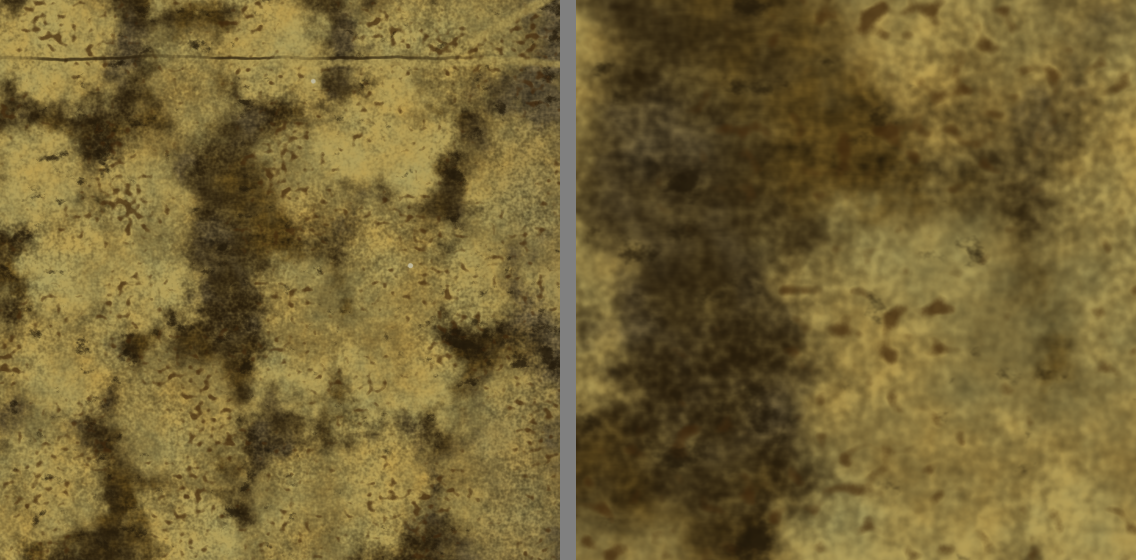
Left, the full canvas; right, a detail of the centre.
This texture is drawn by a Shadertoy shader. Its source:

```glsl
// Lichen-crusted old wood: soft ragged ochre patches over dark, stained ground.
// Jittered cells place the patches; gradient noise frays the edges and adds
// grain and specks; a split seam runs across the top.

#define PATCH_GRID 5.0
#define EDGE_SOFTNESS 0.14
#define EDGE_FRAY 0.27
#define GRAIN_AMOUNT 0.27
#define SPECK_AMOUNT 0.72
#define SEAM_HEIGHT 0.897
#define SHADOW_COLOR vec3(0.17, 0.125, 0.05)
#define OCHRE_COLOR vec3(0.47, 0.40, 0.21)
#define STRAW_COLOR vec3(0.70, 0.62, 0.345)
#define RUST_COLOR vec3(0.25, 0.155, 0.05)
#define SLATE_COLOR vec3(0.37, 0.325, 0.22)
#define AMBER_COLOR vec3(0.35, 0.265, 0.09)

vec2 hash2(vec2 p) {
    vec3 q = fract(vec3(p.xyx) * vec3(0.1031, 0.1030, 0.0973));
    q += dot(q, q.yzx + 33.33);
    return fract((q.xx + q.yz) * q.zy);
}

float cornerSlope(vec2 cell, vec2 offset) {
    float angle = 6.2832 * hash2(cell).x;
    return dot(vec2(cos(angle), sin(angle)), offset);
}

float gradientNoise(vec2 p) {
    vec2 i = floor(p), f = fract(p), e = vec2(1.0, 0.0);
    vec2 u = f * f * f * (f * (f * 6.0 - 15.0) + 10.0);
    float low = mix(cornerSlope(i, f), cornerSlope(i + e, f - e), u.x);
    float high = mix(cornerSlope(i + e.yx, f - e.yx), cornerSlope(i + 1.0, f - 1.0), u.x);
    return 1.4 * mix(low, high, u.y);
}

float fbm(vec2 p) {
    float sum = 0.0, amplitude = 0.6;
    for (int i = 0; i < 5; i++) {
        sum += amplitude * gradientNoise(p);
        p = mat2(1.6, 1.2, -1.2, 1.6) * p + 17.3;
        amplitude *= 0.56;
    }
    return sum;
}

// Returns the lichen tone in x and its cover in y
vec2 lichen(vec2 p) {
    vec2 g = p * PATCH_GRID + 0.22 * vec2(fbm(p * 5.0 + 3.0), fbm(p * 5.0 + 41.0));
    float fray = EDGE_FRAY * fbm(p * 17.0 + 9.0);
    vec2 result = vec2(0.0);
    for (int y = -1; y <= 1; y++) {
        for (int x = -1; x <= 1; x++) {
            vec2 cell = floor(g) + vec2(x, y);
            vec2 jitter = hash2(cell + 12.0), kind = hash2(cell + 71.0);
            vec2 d = g - cell - mix(vec2(0.2), vec2(0.8), jitter);
            d *= mix(vec2(1.16, 0.86), vec2(0.92, 1.08), kind.x);
            float edge = length(d) - mix(0.44, 0.61, kind.y) + fray;
            float cover = smoothstep(EDGE_SOFTNESS, -EDGE_SOFTNESS, edge);
            float tone = mix(0.66, 0.93, kind.x) - 0.18 * smoothstep(-0.26, 0.04, edge);
            result = mix(result, vec2(tone, 1.0), cover);
        }
    }
    result.x /= max(result.y, 0.001);
    return result;
}

float segmentDistance(vec2 p, vec2 a, vec2 b) {
    vec2 pa = p - a, ba = b - a;
    return length(pa - ba * clamp(dot(pa, ba) / dot(ba, ba), 0.0, 1.0));
}

vec3 toneRamp(float t) {
    vec3 c = mix(SHADOW_COLOR, OCHRE_COLOR, smoothstep(-0.1, 0.6, t));
    return mix(c, STRAW_COLOR, smoothstep(0.46, 1.02, t)) * (1.0 + 0.6 * clamp(t, -0.6, 0.0));
}

void mainImage(out vec4 fragColor, in vec2 fragCoord) {
    vec2 p = fragCoord / iResolution.y;
    float broad = fbm(p * 4.0 + 25.0);
    float grain = fbm(p * 38.0);
    float fine = gradientNoise(p * 118.0 + 5.0) + 0.8 * gradientNoise(p.yx * 203.0 + 31.0);
    float roughness = 0.75 + 0.6 * smoothstep(-0.3, 0.4, fbm(p * 8.0 + 140.0));
    float relief = GRAIN_AMOUNT * roughness * (0.75 * grain + 0.55 * fine);

    // Dark ground with sideways wood grain, amber in places, greyer to the right
    float streak = fbm(p * vec2(9.0, 48.0) + 60.0);
    float pale = smoothstep(0.76, 0.96, p.x + 0.2 * broad);
    float groundTone = 0.10 + 0.22 * broad + 0.16 * streak + 0.12 * pale;
    vec3 ground = toneRamp(groundTone + 0.8 * relief);
    float tint = fbm(p * 5.0 + 80.0);
    float shade = 1.0 + 1.6 * relief + 0.4 * streak;
    ground = mix(ground, AMBER_COLOR * shade, 0.65 * smoothstep(0.0, -0.35, tint));
    float slate = max(0.85 * pale, 0.6 * smoothstep(0.0, 0.4, tint));
    ground = mix(ground, SLATE_COLOR * shade, slate);

    // Lichen crust with mottled tone and faint green or orange drift
    vec2 crust = lichen(p);
    float mottle = 0.18 * fbm(p * 11.0 + 33.0);
    vec3 color = toneRamp(crust.x + mottle + relief);
    float drift = fbm(p * 9.0 + 52.0) + 0.5 * grain;
    color *= 1.0 + drift * vec3(0.06, -0.01, -0.13);
    color = mix(ground, color, crust.y * mix(1.0, 0.75, pale));

    // Small soft rusty specks gathered in clusters, and a few dark stains
    float cluster = 0.75 * fbm(p * 7.0 + 14.0);
    float speck = 0.75 * gradientNoise(p * vec2(72.0, 84.0) + 7.0) + 0.4 * grain + cluster;
    color = mix(color, RUST_COLOR, SPECK_AMOUNT * smoothstep(0.28, 0.80, speck));
    float stain = fbm(p * vec2(24.0, 30.0) + 110.0) - 0.5 * broad - 0.3 * (crust.y - 0.5);
    color = mix(color, SHADOW_COLOR * 0.75, 0.75 * smoothstep(0.30, 0.72, stain));

    // Split seam with a pale stem forking to the upper right
    vec2 s = p + 0.009 * vec2(0.0, fbm(p * 6.0));
    float seam = abs(s.y - SEAM_HEIGHT);
    float stem = segmentDistance(s, vec2(0.80, SEAM_HEIGHT), vec2(0.99, 1.01));
    float worn = smoothstep(-0.5, 0.2, gradientNoise(p * vec2(9.0, 3.0)));
    float rim = smoothstep(0.010, 0.002, abs(s.y - SEAM_HEIGHT + 0.010));
    rim = max(rim * smoothstep(0.35, 0.6, p.x), smoothstep(0.012, 0.003, stem));
    color = mix(color, toneRamp(0.82 + relief), 0.7 * rim);
    float darkness = 0.75 * mix(0.35, 1.0, worn) * smoothstep(1.0, 0.6, p.x);
    color = mix(color, SHADOW_COLOR, darkness * smoothstep(0.0042, 0.0008, seam));

    // Rare pale chips
    vec2 chipCell = floor(p * 24.0), chance = hash2(chipCell + 5.0);
    vec2 chip = fract(p * 24.0) - 0.3 - 0.4 * hash2(chipCell + 90.0);
    float chipMask = step(0.992, chance.x) * smoothstep(0.14, 0.06, length(chip) + 0.06 * grain);
    color = mix(color, vec3(0.75, 0.72, 0.60), chipMask);

    fragColor = vec4(clamp(color, 0.0, 1.0), 1.0);
}
```
